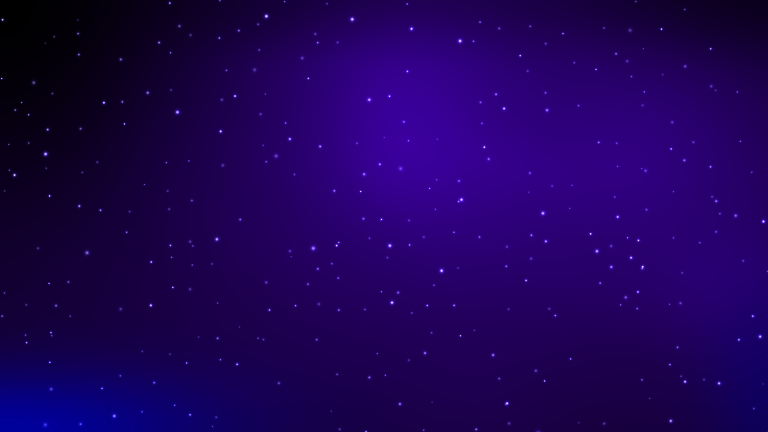
This background is drawn by a Shadertoy shader. Its source:

```glsl
// A violet night sky: soft elliptical glows build the nebula brightness,
// dark and blue corners shade it, and layered jittered grids scatter the stars.
// All positions are in units of canvas height, with the origin at lower left.

const vec3 VIOLET = vec3(0.375, 0.0, 1.0);
const vec3 DEEP_BLUE = vec3(0.0, 0.0, 0.40);
const vec3 STAR_HALO = vec3(0.30, 0.22, 1.0);
const vec3 STAR_CORE = vec3(0.85, 0.85, 1.0);

// Elliptical Gaussian glow, 1 at its center.
float glow(vec2 p, vec2 center, vec2 radius) {
    vec2 d = (p - center) / radius;
    return exp(-dot(d, d));
}

// Three random values for one grid cell.
vec3 hash3(vec2 cell) {
    vec3 q = fract(cell.xyx * vec3(0.1031, 0.1030, 0.0973));
    q += dot(q, q.yxz + 33.33);
    return fract((q.xxy + q.yzz) * q.zyx);
}

// Layered sines give the haze a slow, uneven drift.
float haze(vec2 p) {
    float sum = 0.0;
    float weight = 0.5;
    for (int i = 0; i < 4; i++) {
        sum += weight * sin(p.x + 1.3 * sin(p.y)) * cos(p.y - 0.7 * p.x);
        p = mat2(1.5, 0.9, -0.9, 1.5) * p + 1.7;
        weight *= 0.5;
    }
    return sum;
}

// Brightness of the violet nebula.
float nebula(vec2 p, float right) {
    float light = 0.20;
    light += 0.24 * glow(p, vec2(1.00, 0.65), vec2(0.75, 0.55));
    light += 0.20 * glow(p, vec2(0.94, 0.70), vec2(0.22, 0.24));
    light += 0.13 * glow(p, vec2(right - 0.28, 0.62), vec2(0.40, 0.30));
    light += 0.12 * glow(p, vec2(right - 0.08, 0.32), vec2(0.22, 0.22));
    light -= 0.08 * smoothstep(0.82, 1.0, p.y);
    light *= 1.0 + 0.10 * haze(p * 4.0);

    // Dark upper corners.
    light *= 1.0 - glow(p, vec2(0.0, 1.0), vec2(0.42, 0.50));
    light *= 1.0 - 0.45 * glow(p, vec2(right, 1.05), vec2(0.35, 0.22));
    return light;
}

// One star at most per cell, kept away from the cell edges.
vec3 starLayer(vec2 p, float cellSize, float radius, float density, float seed) {
    vec2 grid = p / cellSize + seed;
    vec2 cell = floor(grid);
    vec3 place = hash3(cell + seed * 3.0);
    vec3 trait = hash3(cell + seed * 7.0 + 51.0);
    vec2 offset = fract(grid) - mix(vec2(0.2), vec2(0.8), place.xy);
    float size = radius * mix(0.65, 1.15, trait.x);
    float r = length(offset) * cellSize / size;
    float power = step(place.z, density) * mix(0.25, 1.0, trait.y * trait.y);
    vec3 halo = 0.55 * STAR_HALO * exp(-0.35 * r * r);
    return power * (halo + STAR_CORE * exp(-1.4 * r * r));
}

void mainImage(out vec4 fragColor, in vec2 fragCoord) {
    vec2 p = fragCoord / iResolution.y;
    float right = iResolution.x / iResolution.y;
    vec3 color = VIOLET * nebula(p, right);

    // Blue light along the lower corners.
    float lowerLeft = glow(p, vec2(0.0), vec2(0.50, 0.14));
    float lowerRight = glow(p, vec2(right, 0.05), vec2(0.14, 0.25));
    color.r *= (1.0 - lowerLeft) * (1.0 - 0.4 * lowerRight);
    color += DEEP_BLUE * (lowerLeft + 0.25 * lowerRight);

    // Fine dust first, then larger and rarer stars.
    for (int i = 0; i < 3; i++) {
        float level = float(i);
        float cellSize = 0.055 + 0.025 * level;
        float radius = 0.0022 + 0.0007 * level;
        color += starLayer(p, cellSize, radius, 0.32, 11.37 + 17.61 * level);
    }
    fragColor = vec4(clamp(color, 0.0, 1.0), 1.0);
}
```
